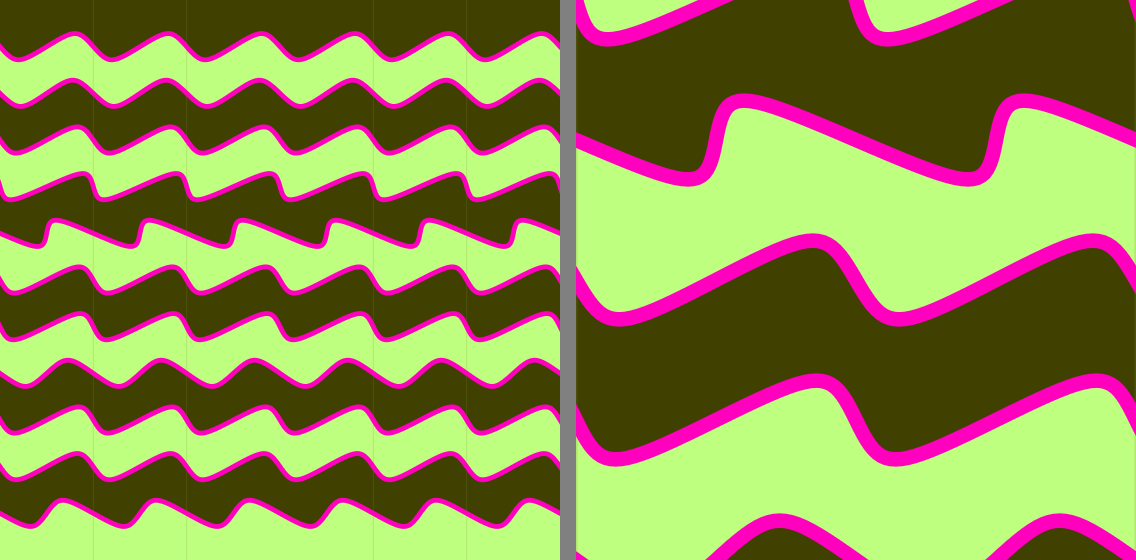
Left: the whole. Right: its middle third, enlarged.
Give the GLSL for this pattern, as a WebGL 2 fragment shader.

```glsl
#version 300 es
precision highp float;
// Eleven leaning waves, six periods wide, divide the canvas into alternating
// lime and olive bands. Each half wave is a cubic Bezier whose lean differs per
// row; the pink stroke is the distance to that curve, cut into short segments.

uniform vec2 u_resolution;
out vec4 fragColor;

// Horizontal lean of the Bezier handles, rows from top to bottom
const float LEAN[11] = float[11](0.36, 0.42, 0.29, 0.135, 0.90, 0.244,
                                 0.21, 0.56, 0.25, 0.292, 0.704);

// Half wave from (0,0) to (1,0), bulging downward (y points down)
vec2 halfWave(float t, float lean) {
    float s = 1.0 - t;
    float x = 3.0 * t * s * (s * (lean - 0.03) + t * (lean + 0.03)) + t * t * t;
    return vec2(x, 1.125 * t * s);
}

// Every second half wave is turned about its end point
vec2 wavePoint(float index, float t, float lean) {
    vec2 p = halfWave(t, lean);
    return mod(index, 2.0) < 0.5 ? vec2(index + p.x, p.y)
                                 : vec2(index + 1.0 - p.x, -p.y);
}

float segmentDistance(vec2 p, vec2 a, vec2 b) {
    vec2 ab = b - a;
    float t = clamp(dot(p - a, ab) / dot(ab, ab), 0.0, 1.0);
    return length(p - a - ab * t);
}

// x: distance to the wave, y: 1 when the point lies below it
vec2 waveField(vec2 p, float lean) {
    float nearest = 10.0;
    float below = 0.0;
    for (int j = -1; j <= 1; j++) {
        float index = floor(p.x) + float(j);
        vec2 a = wavePoint(index, 0.0, lean);
        for (int i = 1; i <= 20; i++) {
            vec2 b = wavePoint(index, float(i) / 20.0, lean);
            nearest = min(nearest, segmentDistance(p, a, b));
            if (p.x >= min(a.x, b.x) && p.x < max(a.x, b.x)) {
                float curveY = mix(a.y, b.y, (p.x - a.x) / (b.x - a.x));
                below = step(curveY, p.y);
            }
            a = b;
        }
    }
    return vec2(nearest, below);
}

void main() {
    // Twelve units per side: one unit is a row height and a half period
    vec2 p = gl_FragCoord.xy / u_resolution * 12.0;
    p.y = 12.0 - p.y;
    float pixel = 12.0 / min(u_resolution.x, u_resolution.y);

    // The top and bottom edges carry no wave
    float row = floor(p.y + 0.5);
    vec2 field = vec2(10.0, row < 1.0 ? 1.0 : 0.0);
    if (row > 0.5 && row < 11.5) {
        field = waveField(vec2(p.x, p.y - row), LEAN[int(row) - 1]);
    }

    // Bands alternate with the number of waves above
    vec3 lime = vec3(0.75, 1.0, 0.5);
    vec3 olive = vec3(0.25, 0.25, 0.0);
    vec3 pink = vec3(1.0, 0.0, 0.75);
    float band = mod(row - 1.0 + field.y, 2.0);
    vec3 color = mix(olive, lime, step(0.5, band));

    float stroke = clamp(0.5 + (0.052 - field.x) / pixel, 0.0, 1.0);
    color = mix(color, pink, stroke);

    // Faint hairline seams between periods, absent at the centre and the sides
    float seamIndex = floor(p.x / 2.0 + 0.5);
    float seam = clamp(0.5 + (0.0117 - abs(p.x - 2.0 * seamIndex)) / pixel, 0.0, 1.0);
    seam *= mod(seamIndex, 3.0) < 0.5 ? 0.0 : 0.2;
    color = mix(color, vec3(0.5, 0.55, 0.2), seam * (1.0 - stroke));

    fragColor = vec4(color, 1.0);
}
```
